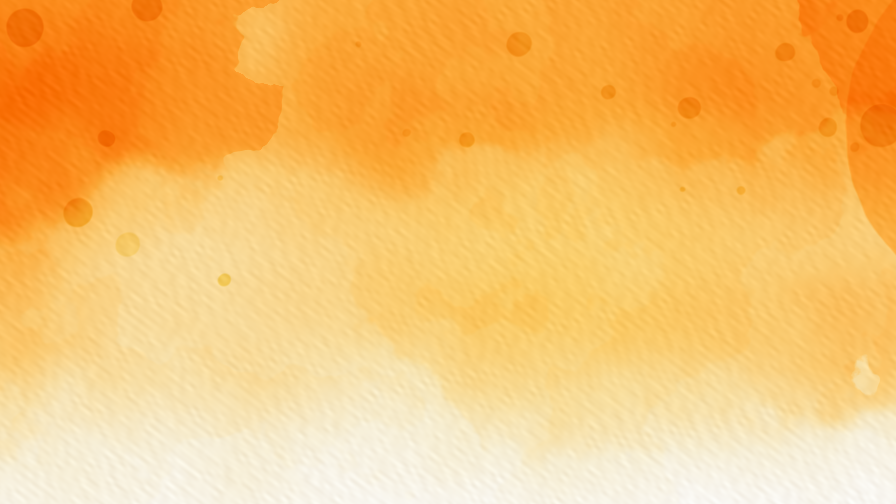
Reproduce this background procedurally as a Shadertoy shader.

```glsl
// Watercolour wash on textured paper: orange at the top fading to cream below.
// A pigment amount is summed from gradients, soft pools, torn-edge washes and
// drops, then mapped through a colour ramp and shaded with embossed grain.

float hash(vec2 p) {
    return fract(sin(dot(p, vec2(127.1, 311.7))) * 43758.5453);
}

float noise(vec2 p) {
    vec2 i = floor(p), f = fract(p);
    f = f * f * (3.0 - 2.0 * f);
    return mix(mix(hash(i), hash(i + vec2(1, 0)), f.x),
               mix(hash(i + vec2(0, 1)), hash(i + vec2(1, 1)), f.x), f.y);
}

float fbm(vec2 p) {
    float sum = 0.0, amp = 0.5;
    for (int i = 0; i < 5; i++, amp *= 0.5) {
        sum += amp * noise(p);
        p = mat2(1.6, 1.2, -1.2, 1.6) * p + 3.7;
    }
    return sum;
}

// Soft elliptical pool of pigment
float pool(vec2 p, vec2 centre, vec2 radius) {
    vec2 d = (p - centre) / radius;
    return exp(-dot(d, d));
}

// Round drop with a slightly darker rim
float drop(vec2 p, vec2 centre, float radius) {
    float d = length(p - centre) - radius;
    float rim = smoothstep(-0.012, 0.0, d);
    return (0.85 + 0.15 * rim) * (1.0 - smoothstep(-0.002, 0.003, d));
}

vec3 ramp(float t) {
    vec3 c = mix(vec3(0.975, 0.967, 0.95), vec3(0.965, 0.93, 0.83), clamp(t, 0.0, 1.0));
    c = mix(c, vec3(0.97, 0.87, 0.64), clamp(t - 1.0, 0.0, 1.0));
    c = mix(c, vec3(0.98, 0.79, 0.44), clamp(t - 2.0, 0.0, 1.0));
    c = mix(c, vec3(0.985, 0.66, 0.22), clamp(t - 3.0, 0.0, 1.0));
    c = mix(c, vec3(0.985, 0.55, 0.11), clamp(t - 4.0, 0.0, 1.0));
    return mix(c, vec3(0.975, 0.42, 0.01), clamp(t - 5.0, 0.0, 1.0));
}

// Pigment at the warped point q; p is the unwarped point
float washes(vec2 q, vec2 p) {
    // Overall vertical fade
    float t = 2.7 * smoothstep(-0.11, 0.45, q.y) + 1.25 * smoothstep(0.47, 0.82, q.y);

    // Left wash with a notched right edge and a bleeding lower edge
    float edge = 0.54 - 0.09 * smoothstep(0.84, 0.86, q.y)
               + 0.15 * smoothstep(0.96, 0.99, q.y)
               - 0.10 * (1.0 - smoothstep(0.67, 0.77, q.y));
    float bleed = 0.5 + 0.16 * smoothstep(0.0, 0.25, q.x);
    t += 0.8 * (1.0 - smoothstep(-0.003, 0.003, q.x - edge))
             * smoothstep(-0.03, 0.06, q.y - bleed);
    t += 1.2 * pool(q, vec2(0.02, 0.78), vec2(0.27, 0.23));
    t += 1.0 * pool(q, vec2(0.0, 0.57), vec2(0.09, 0.12));
    t -= 0.35 * pool(q, vec2(0.49, 0.91), vec2(0.06, 0.07));
    t -= 0.35 * pool(q, vec2(0.36, 0.46), vec2(0.18, 0.17));
    t += 0.6 * pool(q, vec2(0.0, 0.31), vec2(0.18, 0.15));

    // Central wash, torn along its lower left diagonal
    float tear = q.x - 0.66 - 0.77 * (0.5 - q.y);
    t += 0.5 * smoothstep(-0.008, 0.012, tear) * smoothstep(0.08, 0.14, q.y)
             * pool(q, vec2(1.05, 0.3), vec2(0.55, 0.28));
    t -= 0.4 * pool(q, vec2(0.78, 0.21), vec2(0.1, 0.13));
    float hem = 0.62 + 0.08 * smoothstep(0.8, 0.95, q.x);
    t += 0.5 * smoothstep(-0.01, 0.03, q.y - hem)
             * pool(q, vec2(0.9, 0.74), vec2(0.28, 0.16));
    t -= 0.3 * pool(q, vec2(1.2, 0.68), vec2(0.15, 0.25));

    // Right washes: broad bloom, top corner and a big round edge
    float lip = 0.66 + 0.13 * smoothstep(1.42, 1.65, q.x);
    t += 0.8 * smoothstep(-0.01, 0.015, q.y - lip)
             * pool(q, vec2(1.48, 0.87), vec2(0.2, 0.25));
    float corner = q.x - 1.595 - 0.35 * max(0.94 - q.y, 0.0);
    t += 0.9 * smoothstep(-0.003, 0.004, corner) * smoothstep(0.74, 0.8, q.y);
    t += (1.0 - smoothstep(-0.003, 0.003, length(p - vec2(2.046, 0.75)) - 0.37))
       * (1.0 - 0.5 * smoothstep(0.72, 0.85, q.y));
    t += 0.95 * smoothstep(0.15, 0.21, q.y) * pool(q, vec2(1.7, 0.29), vec2(0.2, 0.18));
    float lift = pool(q, vec2(1.69, 0.265), vec2(0.035, 0.05)) + fbm(p * 22.0) - 0.48;
    return t - 1.2 * smoothstep(0.4, 0.6, lift) * pool(p, vec2(1.69, 0.265), vec2(0.07));
}

float splatter(vec2 p) {
    // Principal drops
    float s = max(drop(p, vec2(0.05, 0.947), 0.037), drop(p, vec2(0.292, 0.988), 0.03));
    s = max(s, max(drop(p, vec2(0.155, 0.581), 0.028), 0.5 * drop(p, vec2(0.255, 0.516), 0.023)));
    s = max(s, max(drop(p, vec2(1.032, 0.912), 0.024), drop(p, vec2(1.37, 0.784), 0.022)));
    s = max(s, max(drop(p, vec2(1.747, 0.75), 0.042), drop(p, vec2(1.64, 0.75), 0.018)));
    s = max(s, max(drop(p, vec2(1.558, 0.897), 0.018), drop(p, vec2(1.7, 0.958), 0.021)));
    s = max(s, max(drop(p, vec2(1.209, 0.817), 0.014), drop(p, vec2(0.926, 0.722), 0.014)));
    s = max(s, max(drop(p, vec2(0.444, 0.444), 0.012), drop(p, vec2(0.211, 0.727), 0.016)));
    // Fine specks across the upper part
    for (float i = 0.0; i < 10.0; i++) {
        vec2 centre = vec2(1.77 * hash(vec2(i, 1.3)), 0.62 + 0.36 * hash(vec2(i, 7.1)));
        s = max(s, 0.7 * drop(p, centre, 0.003 + 0.006 * hash(vec2(i, 4.9))));
    }
    return s;
}

void mainImage(out vec4 fragColor, in vec2 fragCoord) {
    vec2 p = fragCoord / iResolution.xy * vec2(16.0 / 9.0, 1.0);
    vec2 warp = vec2(fbm(p * 8.0), fbm(p * 8.0 + 9.0)) - 0.48;
    float blotch = fbm(p * 4.0 + 2.0) - 0.48;
    // Blotches and faint tide marks where the wash dried
    float t = washes(p + 0.14 * warp, p + 0.015 * warp) + 0.6 * blotch
            + 0.22 * (smoothstep(-0.02, 0.03, fbm(p * 5.0 + 20.0) - 0.48) - 0.5);
    float spots = splatter(p + 0.012 * warp);
    vec3 color = ramp(t + 0.65 * spots) * (1.0 - spots * vec3(0.035, 0.03, 0.3));
    color.b -= 0.06 * pool(p, vec2(1.1, 0.45), vec2(0.35, 0.25));
    // Embossed diagonal paper grain
    vec2 g = mat2(0.8, 0.6, -0.6, 0.8) * p * vec2(60.0, 125.0);
    color += vec3(0.03, 0.04, 0.05) * (noise(g) - noise(g + vec2(0.3, 0.7)));
    fragColor = vec4(clamp(color, 0.0, 1.0), 1.0);
}
```
